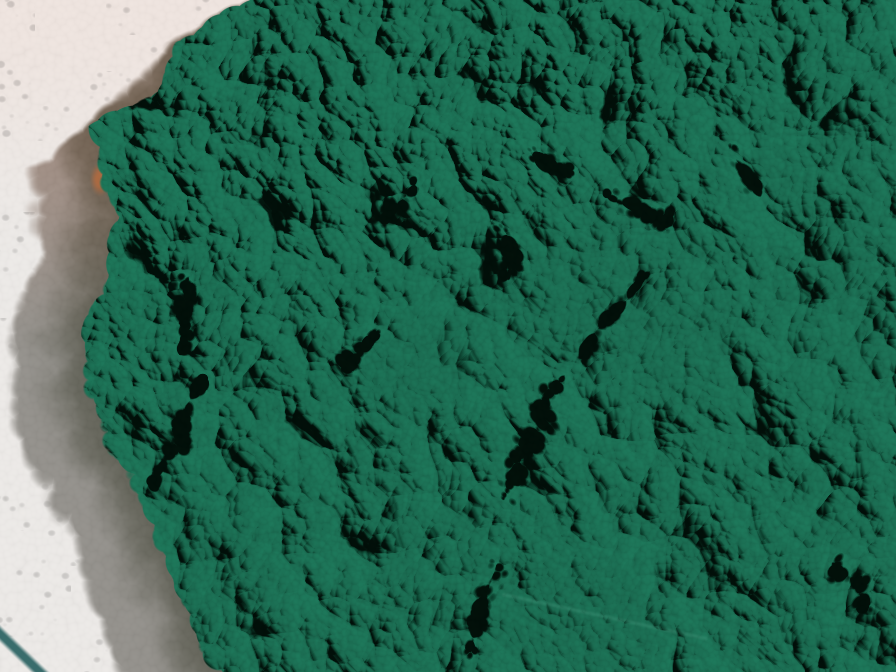
This texture is drawn by a Shadertoy shader. Its source:

```glsl
const vec3 BASE = vec3(0.104, 0.422, 0.318);
const vec3 MID = vec3(0.045, 0.26, 0.185);
const vec3 DEEP = vec3(0.006, 0.06, 0.035);
const vec3 PLATE = vec3(0.92, 0.91, 0.90);
const vec3 PLATE_WARM = vec3(0.93, 0.89, 0.87);
const vec3 SHADE = vec3(0.58, 0.57, 0.55);
const vec3 SHADE_NEAR = vec3(0.40, 0.40, 0.36);
const vec3 GLASS = vec3(0.10, 0.34, 0.34);
const vec3 ORANGE = vec3(0.72, 0.42, 0.24);
const vec2 LIGHT = vec2(0.86, 0.51);   // direction towards the light
const float SUN_SLOPE = 0.7;           // rise of the light ray per unit
const float CRACK_WIDTH = 0.017;
const float RIM_SOFT = 0.0022;         // softness of the heap outline
// Left outline of the heap and of its shadow, bottom to top
const float HEAP[17] = float[17](.321, .292, .260, .238, .220, .174, .142, .128,
    .122, .148, .161, .165, .153, .139, .243, .269, .373);
const float SHADOW[17] = float[17](.182, .148, .135, .118, .078, .049, .021, .017,
    .017, .031, .066, .049, .049, .130, .200, .260, .373);
// Main fissures as segments (start, end)
const vec4 CRACKS[12] = vec4[12](
    vec4(.747, .644, .750, .575), vec4(.946, .583, .868, .479),
    vec4(.850, .455, .738, .250), vec4(.738, .149, .708, .028),
    vec4(.564, .505, .512, .444), vec4(.903, .713, 1.00, .653),
    vec4(.616, .731, .573, .680), vec4(.810, .770, .850, .755),
    vec4(1.097, .774, 1.137, .70), vec4(.312, .444, .220, .288),
    vec4(1.24, .167, 1.302, .09), vec4(.274, .600, .278, .480));
// Smooth lumps (centre, radius)
const vec3 LUMPS[6] = vec3[6](vec3(.205, .53, .065), vec3(.83, .56, .085),
    vec3(.62, .46, .08), vec3(.86, .08, .12), vec3(1.0, .49, .09), vec3(1.16, .74, .05));

vec3 hash3(vec2 p) {
    vec3 q = fract(p.xyx * vec3(.1031, .1030, .0973));
    q += dot(q, q.yxz + 33.33);
    return fract((q.xxy + q.yzz) * q.zyx);
}
// Cellular domes of uneven size, creased where they meet
float domes(vec2 p) {
    vec2 cell = floor(p), f = fract(p);
    float nearest = 2.0;
    for (int k = 0; k < 9; k++) {
        vec2 o = vec2(k % 3 - 1, k / 3 - 1);
        vec3 r = hash3(cell + o + 50.0);
        vec2 d = o + r.xy - f;
        nearest = min(nearest, dot(d, d) + 0.25 * r.z);
    }
    return 1.0 - nearest;
}
// Gentle bending that leaves the clumps round
vec2 warp(vec2 p) {
    p += 0.010 * sin(p.yx * vec2(17.0, 21.0) + vec2(0.4, 2.1));
    return p + 0.0028 * sin(p.yx * vec2(67.0, 59.0) + p.xy * vec2(-23.0, 29.0));
}
float height(vec2 p, float calm, float rough) {
    vec2 w = warp(p);
    float h = calm * (0.062 * domes(w * 6.0) + 0.042 * domes(w * 14.0 + 7.3));
    h += mix(0.4, 1.0, calm) * rough * 0.021 * domes(w * 31.0 + 2.7);
    return h + rough * 0.0075 * domes(w * 72.0 + 4.1);
}
// x: distance to the segment, y: position along it
vec2 segment(vec2 p, vec2 a, vec2 b) {
    float t = clamp(dot(p - a, b - a) / dot(b - a, b - a), 0.0, 1.0);
    return vec2(length(p - mix(a, b, t)), t);
}
vec3 powder(vec2 p) {
    float calm = 1.0;
    for (int i = 0; i < 6; i++) {
        float d = length(p - LUMPS[i].xy) / LUMPS[i].z;
        calm = min(calm, mix(0.3, 1.0, smoothstep(0.65, 1.15, d)));
    }
    float rough = mix(0.8, 1.3, smoothstep(0.1, 0.5, p.y - 0.5 * p.x));
    // Slope shading and shadows along the light
    float h = height(p, calm, rough);
    float slope = (height(p + LIGHT * 0.004, calm, rough) - h) / 0.004;
    float block = 0.0;
    for (int i = 1; i <= 4; i++) {
        float t = 0.008 * float(i);
        block = max(block, height(p + LIGHT * t, calm, rough) - h - t * SUN_SLOPE);
    }
    float tone = smoothstep(1.5, -0.2, slope) * (1.0 - 0.9 * smoothstep(0.0, 0.018, block));
    // Fissures broken up by crumbs along their sides
    vec2 q = warp(p);
    float ragged = 0.035 * (0.66 - domes(q * 27.0)) + 0.014 * (0.66 - domes(q * 66.0));
    for (int i = 0; i < 12; i++) {
        vec2 s = segment(q, CRACKS[i].xy, CRACKS[i].zw);
        float w = CRACK_WIDTH * (0.5 + 2.0 * s.y * (1.0 - s.y));
        tone *= smoothstep(w * 0.4, w * 1.1, s.x + ragged);
    }
    vec3 col = mix(DEEP, MID, smoothstep(0.0, 0.42, tone));
    col = mix(col, BASE, smoothstep(0.3, 0.9, tone));
    col *= 1.0 + 0.08 * clamp(-slope, -0.5, 1.0) + 0.12 * (domes(p * 130.0) - 0.65);
    float scratch = segment(p, vec2(.75, .115), vec2(1.05, .05)).x;
    return col + 0.05 * smoothstep(0.005, 0.0, scratch) * tone;
}
vec3 plate(vec2 p, float shadow, float gap) {
    vec3 col = mix(PLATE, PLATE_WARM, smoothstep(0.6, 1.0, p.y));
    float pits = domes(p * vec2(48.0, 56.0)) * smoothstep(0.1, 0.6, hash3(floor(p * 19.0)).x);
    col *= 1.0 - 0.14 * smoothstep(0.86, 0.97, pits);
    vec3 shade = mix(SHADE_NEAR, SHADE, smoothstep(0.0, 0.09, gap));
    shade += vec3(0.05, -0.01, -0.03) * smoothstep(0.45, 0.8, p.y);
    col = mix(col, shade, smoothstep(-0.011, 0.011, shadow));
    col += 0.025 * (domes(p * 110.0) - 0.65);
    float stain = length((p - vec2(.149, .733)) * vec2(1.3, 0.8));
    col = mix(col, ORANGE, 0.8 * smoothstep(0.022, 0.006, stain));
    // Glass rim in the lower corner
    float rim = abs(dot(p - vec2(0.0, 0.057), vec2(0.69, 0.72)));
    return mix(col, GLASS, 0.85 * smoothstep(0.011, 0.003, rim));
}
void mainImage(out vec4 fragColor, in vec2 fragCoord) {
    vec2 p = fragCoord / iResolution.y;
    float row = clamp(p.y, 0.0, 0.9999) * 16.0, f = fract(row);
    int i = int(row);
    float bumps = 0.036 * (domes(p * 13.0) - 0.63) + 0.016 * (domes(p * 37.0) - 0.63);
    float inside = p.x - mix(HEAP[i], HEAP[i + 1], f) + bumps;
    float shadow = p.x - mix(SHADOW[i], SHADOW[i + 1], f) + 0.8 * bumps;
    float cover = smoothstep(-RIM_SOFT, RIM_SOFT, inside);
    vec3 col = mix(plate(p, shadow, -inside), powder(p), cover);
    fragColor = vec4(col, 1.0);
}
```
